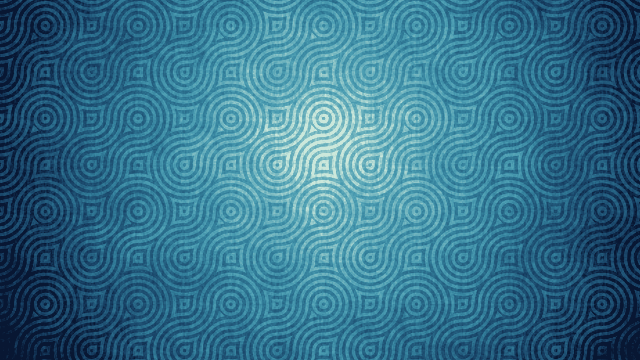
Reproduce this pattern procedurally as a WebGL 1 fragment shader.

```glsl
precision highp float;
// Interlocking rings and teardrops in worn blue cloth, lit from the middle.

uniform vec2 u_resolution;

// Lengths are in canvas heights; tones are steps along the colour ramp.
const float CELL = 0.1289;               // ring centre to neighbouring gap centre
const vec2 ANCHOR = vec2(0.0104, 0.6706); // a ring centre, x from the middle
const float BANDS = 7.0;                 // light bands from ring centre to gap centre
const float BAND_BIAS = -0.05;           // negative thins the light bands
const float BAND_SOFTNESS = 0.5;
const float BAND_CONTRAST = 1.2;
const float CORE = 0.2857;               // round core of the upper stacks, in cells
const vec2 GLOW_CENTER = vec2(0.02, 0.60);
const float GLOW_TONE = 4.85;
const float GLOW_FALLOFF = 4.9;
const float GLOW_CURVE = 1.4;
const float HOTSPOT = 0.7;
const float WEAR = 0.8;
const float FIBRE = 0.9;
const float GRAIN = 0.8;

const vec3 NAVY = vec3(0.03, 0.09, 0.20);
const vec3 DEEP = vec3(0.09, 0.25, 0.39);
const vec3 DENIM = vec3(0.14, 0.37, 0.50);
const vec3 TEAL = vec3(0.20, 0.50, 0.61);
const vec3 SKY = vec3(0.30, 0.62, 0.70);
const vec3 MIST = vec3(0.48, 0.73, 0.76);
const vec3 CREAM = vec3(0.80, 0.91, 0.86);

float hash(vec2 p) {
  vec3 q = fract(vec3(p.xyx) * 0.1031);
  q += dot(q, q.yzx + 33.33);
  return fract((q.x + q.y) * q.z);
}

float noise(vec2 p) {
  vec2 i = floor(p);
  vec2 f = fract(p);
  f = f * f * (3.0 - 2.0 * f);
  float low = mix(hash(i), hash(i + vec2(1.0, 0.0)), f.x);
  float high = mix(hash(i + vec2(0.0, 1.0)), hash(i + 1.0), f.x);
  return mix(low, high, f.y);
}

// Ring coordinate: 0 at ring centres, 1 at gap centres.
float ringField(vec2 g) {
  vec2 cell = floor(g);
  vec2 f = fract(g);
  float crossed = mod(cell.x + cell.y, 2.0);
  float oddRow = mod(cell.y, 2.0);
  if (crossed > 0.5) f.x = 1.0 - f.x;
  float field = min(length(f), length(f - 1.0));

  // Linking tiles bend around the gaps and join two ring stacks.
  if (crossed < 0.5 && oddRow > 0.5) {
    field = 1.0 - min(length(f - vec2(1.0, 0.0)), length(f - vec2(0.0, 1.0)));
    // The upper stack lies over the links as a full disc.
    float core = length(f - 1.0);
    field = mix(core, field, smoothstep(CORE - 0.02, CORE + 0.02, core));
  }
  return field;
}

vec3 toneColor(float tone) {
  vec3 color = mix(NAVY, DEEP, clamp(tone, 0.0, 1.0));
  color = mix(color, DENIM, clamp(tone - 1.0, 0.0, 1.0));
  color = mix(color, TEAL, clamp(tone - 2.0, 0.0, 1.0));
  color = mix(color, SKY, clamp(tone - 3.0, 0.0, 1.0));
  color = mix(color, MIST, clamp(tone - 4.0, 0.0, 1.0));
  return mix(color, CREAM, clamp(tone - 5.0, 0.0, 1.0));
}

void main() {
  vec2 p = gl_FragCoord.xy / u_resolution.y;
  p.x -= 0.5 * u_resolution.x / u_resolution.y;

  // Concentric bands with edges softened to at least a pixel.
  float phase = 6.28318 * BANDS;
  float softness = max(BAND_SOFTNESS, 0.5 * phase / (CELL * u_resolution.y));
  float wave = BAND_BIAS - cos(phase * ringField((p - ANCHOR) / CELL));
  float band = smoothstep(-softness, softness, wave);

  // Central light falling off into dark corners.
  float reach = length(p - GLOW_CENTER);
  float tone = GLOW_TONE - GLOW_FALLOFF * pow(reach, GLOW_CURVE);
  tone += HOTSPOT * exp(-30.0 * reach * reach);

  // Blotches, cloth fibres and fine grain.
  float blotch = 0.6 * noise(p * 9.0 + 40.0) + 0.4 * noise(p * 31.0 + 70.0);
  float fibre = 0.6 * noise(p * vec2(190.0, 28.0) + 90.0);
  fibre += 0.4 * noise(p * vec2(24.0, 150.0) + 130.0);
  float grain = noise(p * 260.0 + 200.0);
  tone += WEAR * (blotch - 0.5) + FIBRE * (fibre - 0.5) + GRAIN * (grain - 0.5);
  tone += BAND_CONTRAST * (0.75 + 0.5 * blotch) * (band - 0.5);

  gl_FragColor = vec4(toneColor(tone), 1.0);
}
```
